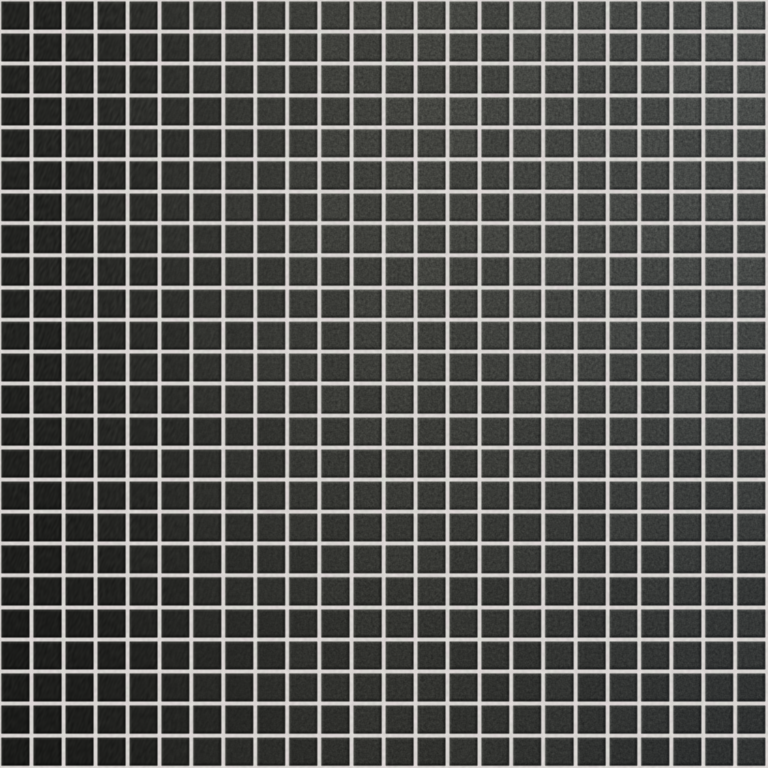
Reproduce this texture procedurally as a Shadertoy shader.

```glsl
// Dark square mosaic, 24 by 24 tiles with pale, softly rounded joints.
// Each tile is a rounded-box distance with a lit upper-left bevel and a shaded
// lower-right rim; gradient noise adds leathery grain, a broad ramp the lighting.

const float TILES = 24.0;
const float TILE_HALF = 0.439;     // half tile size, in cells
const float CORNER = 0.035;        // corner radius, in cells
const float EDGE_SOFT = 0.037;     // half width of the joint's slope
const vec3 TILE_TINT = vec3(0.985, 1.0, 0.935);
const vec3 JOINT_COLOR = vec3(0.855, 0.84, 0.83);

vec2 hash22(vec2 p) {
    vec3 q = fract(p.xyx * vec3(0.1031, 0.1030, 0.0973));
    q += dot(q, q.yzx + 33.33);
    return fract((q.xx + q.yz) * q.zy);
}

float cornerSlope(vec2 corner, vec2 offset) {
    return dot(hash22(corner) * 2.0 - 1.0, offset);
}

float gradientNoise(vec2 p) {
    vec2 i = floor(p), f = fract(p);
    vec2 u = f * f * f * (f * (f * 6.0 - 15.0) + 10.0);
    vec2 e = vec2(1.0, 0.0);
    float low = mix(cornerSlope(i, f), cornerSlope(i + e, f - e), u.x);
    float high = mix(cornerSlope(i + e.yx, f - e.yx),
                     cornerSlope(i + e.xx, f - e.xx), u.x);
    return mix(low, high, u.y);
}

float roundedBox(vec2 p, float halfSize, float radius) {
    vec2 d = abs(p) - halfSize + radius;
    return length(max(d, 0.0)) + min(max(d.x, d.y), 0.0) - radius;
}

// Fine grain, drawn out into slanted streaks towards the left
float leatherGrain(vec2 uv) {
    float pebbles = gradientNoise(uv * 230.0) + 0.8 * gradientNoise(uv * 410.0 + 37.0);
    vec2 slanted = vec2(uv.x - 0.35 * uv.y, uv.y);
    float streaks = 1.5 * gradientNoise(slanted * vec2(260.0, 110.0) + 91.0);
    return mix(streaks, pebbles, smoothstep(0.05, 0.5, uv.x));
}

// Broad light: dim on the left, brightest at the upper right
float tileBrightness(vec2 uv) {
    float across = mix(0.125, 0.235, smoothstep(-0.05, 0.55, uv.x));
    float upward = mix(0.83, 1.07, smoothstep(0.0, 0.75, uv.y));
    return across * upward + 0.05 * uv.x * uv.x * uv.y;
}

vec3 tileColor(vec2 uv, vec2 local, vec2 id) {
    float value = tileBrightness(uv);
    value *= 1.0 + 0.09 * (hash22(id + 5.0).x - 0.5);
    value *= 1.0 + 0.26 * leatherGrain(uv);

    // Rim shading: shadow at right and bottom, glow at left and top
    vec2 toShadow = vec2(local.x, -local.y);
    vec2 shadow = smoothstep(0.31, 0.43, toShadow);
    vec2 glow = smoothstep(0.34, 0.45, -toShadow);
    value *= 1.0 - 0.38 * max(shadow.x, shadow.y);
    value += 0.09 * max(glow.x, glow.y);

    vec3 coolShift = vec3(-0.006, 0.0, 0.012) * smoothstep(0.5, 1.0, uv.x);
    return value * TILE_TINT + coolShift;
}

vec3 jointColor(vec2 uv) {
    float mottling = gradientNoise(uv * 190.0 + 13.0);
    float tint = gradientNoise(uv * 55.0 + 71.0);
    return JOINT_COLOR * (1.0 + 0.06 * mottling) + vec3(0.02, -0.01, 0.012) * tint;
}

void mainImage(out vec4 fragColor, in vec2 fragCoord) {
    vec2 uv = fragCoord / iResolution.xy;
    float pixel = TILES / min(iResolution.x, iResolution.y);

    // Grid with slightly uneven joint spacing
    vec2 grid = uv * TILES + vec2(0.02, -0.015);
    grid.x += 0.025 * gradientNoise(vec2(grid.x * 0.43, 3.5));
    grid.y += 0.04 * gradientNoise(vec2(grid.y * 0.43, 8.5));
    vec2 id = floor(grid);
    vec2 local = fract(grid) - 0.5;

    // Tile and joint, blended over the rounded slope
    float edge = roundedBox(local, TILE_HALF, CORNER);
    float softness = max(EDGE_SOFT, 0.7 * pixel);
    float joint = smoothstep(-softness, softness, edge);
    vec3 color = mix(tileColor(uv, local, id), jointColor(uv), joint);

    fragColor = vec4(clamp(color, 0.0, 1.0), 1.0);
}
```
